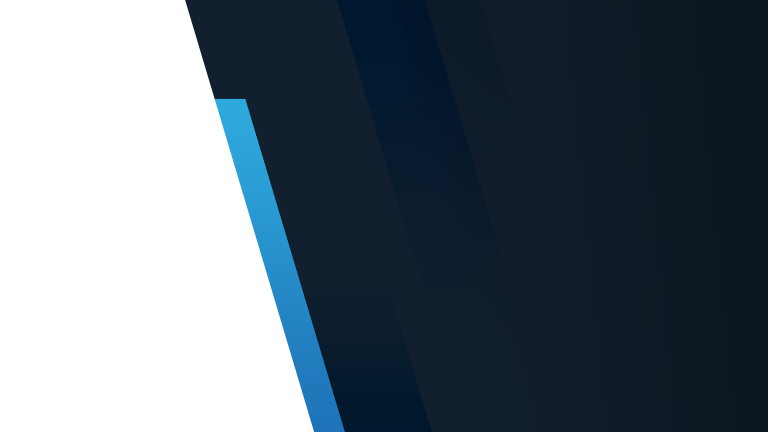
Write a WebGL 1 fragment shader that draws this background.

```glsl
precision highp float;
// Slanted presentation backdrop: a white panel and a blue bar against dark slate.
// Every diagonal shares one shear, so a stripe is an interval of the sheared x;
// the navy stripes fade along their length and the right side falls into shade.

uniform vec2 u_resolution;

// Antialiased step whose soft edge is about one pixel wide.
float edge(float at, float v) {
  return clamp((v - at) * u_resolution.y + 0.5, 0.0, 1.0);
}

float stripe(float from, float to, float v) {
  return edge(from, v) * edge(to, -v + 2.0 * to) * (1.0 - edge(to, v));
}

void main() {
  // Units of canvas height; drop is the distance below the top.
  vec2 p = gl_FragCoord.xy / u_resolution.y;
  float drop = 1.0 - p.y;
  float slant = p.x - 0.2986 * drop;

  // Slate ground, darkening towards the right along a steeper diagonal.
  vec3 slate = mix(vec3(0.067, 0.122, 0.180), vec3(0.066, 0.110, 0.167),
                   smoothstep(0.80, 1.10, slant));
  float shade = smoothstep(1.08, 1.82, p.x - 0.10 * drop);
  vec3 color = mix(slate, vec3(0.040, 0.084, 0.115), shade);

  // Upper navy stripe, deeper along its right side, with a faint neighbour.
  float upperFade = 1.0 - smoothstep(0.0, 0.82, drop);
  float deep = smoothstep(0.87, 0.96, slant);
  vec3 navy = mix(vec3(0.0, 0.094, 0.184), vec3(0.0, 0.078, 0.165), deep);
  color = mix(color, navy, stripe(0.780, 0.984, slant) * upperFade);
  float faintFade = 0.45 * (1.0 - smoothstep(0.0, 0.55, drop));
  color = mix(color, vec3(0.025, 0.090, 0.160),
              stripe(0.984, 1.111, slant) * faintFade);

  // Lower navy stripe beside the bar, rising out of the bottom.
  float lowerFade = smoothstep(0.60, 1.02, drop);
  color = mix(color, vec3(0.0, 0.094, 0.176),
              stripe(0.500, 0.7014, slant) * lowerFade);

  // Blue bar with a flat top, running from cyan down to a deeper blue.
  vec3 blue = mix(vec3(0.180, 0.665, 0.865), vec3(0.120, 0.450, 0.720),
                  smoothstep(0.15, 1.08, drop));
  color = mix(color, blue, stripe(0.420, 0.500, slant) * edge(0.229, drop));

  // White panel on the left.
  color = mix(vec3(1.0), color, edge(0.4285, slant));
  gl_FragColor = vec4(color, 1.0);
}
```
